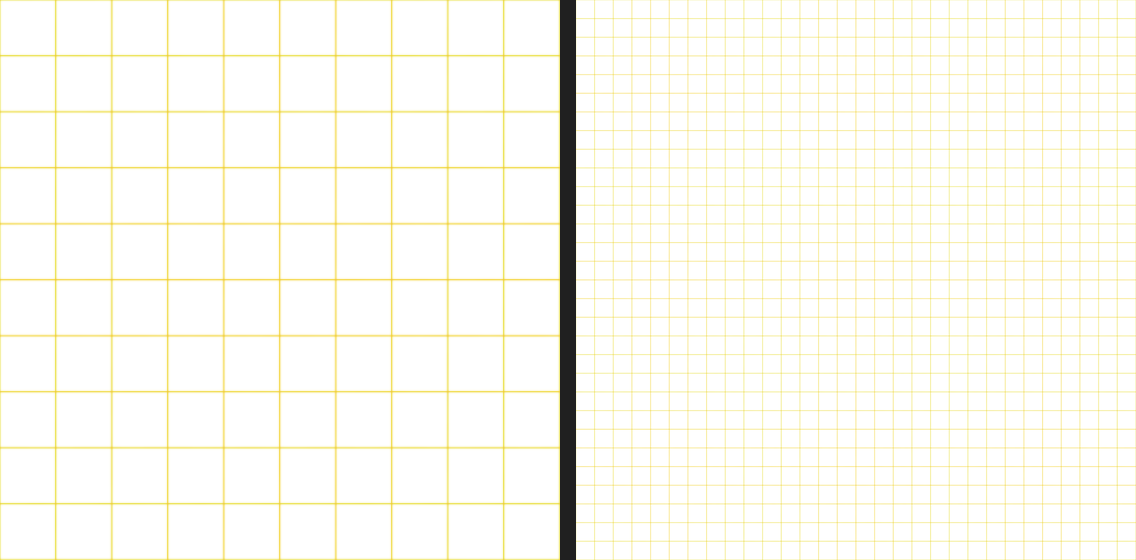
Left, the tile; right, the same tile 3 across and 3 down.
Write a Shadertoy shader that draws this pattern.

```glsl
// Square grid of thin yellow lines on white, alternating crisp and soft, with golden crossings.

const float CELLS = 10.0;                        // repeats across and down (even, so it tiles)
const vec2 SHIFT = vec2(-0.0005, 0.0005);        // small offset of the whole grid
const float CRISP_HALF = 0.0013;                 // half widths, in canvas units
const float SOFT_HALF = 0.0018;
const float CRISP_INK = 0.97;                    // line strengths
const float SOFT_INK = 0.74;
const float HALO_RADIUS = 0.0027;
const float HALO_INK = 0.28;
const float WEAR = 0.06;                         // fading along the lines
const vec3 PAPER = vec3(1.0);
const vec3 LEMON = vec3(0.92, 0.89, 0.33);
const vec3 GOLD = vec3(0.96, 0.85, 0.31);
const vec3 CROSSING = vec3(0.95, 0.78, 0.22);
const float TAU = 6.2831853;

// Share of a pixel covered by a band around zero
float bandCoverage(float x, float halfWidth, float pixel) {
    return clamp((x + halfWidth) / pixel + 0.5, 0.0, 1.0)
         - clamp((x - halfWidth) / pixel + 0.5, 0.0, 1.0);
}

// Layered sines with whole periods, so the wear wraps around the canvas
float wear(float along, float line) {
    float phase = TAU * line / CELLS;
    return 0.6 * sin(TAU * 7.0 * along + 3.0 * phase)
         + 0.4 * sin(TAU * 17.0 * along - 4.0 * phase);
}

// Ink of the nearest line: x = amount, y = warmth of its hue
vec2 lineInk(float across, float along, float pixel) {
    float line = floor(across * CELLS + 0.5);
    float offset = across - line / CELLS;
    float crisp = mod(line, 2.0);
    float core = bandCoverage(offset, mix(SOFT_HALF, CRISP_HALF, crisp), pixel);
    core *= mix(SOFT_INK, CRISP_INK, crisp);
    float halo = HALO_INK * exp(-pow(offset / HALO_RADIUS, 2.0));
    float fade = 1.0 - WEAR * (0.5 + 0.5 * wear(along, line));
    float warmth = 0.5 - 0.5 * cos(TAU * line / CELLS);
    return vec2(max(core, halo) * fade, warmth);
}

void mainImage(out vec4 fragColor, in vec2 fragCoord) {
    vec2 uv = fragCoord / iResolution.xy - SHIFT;
    vec2 pixel = 1.0 / iResolution.xy;

    vec2 vertical = lineInk(uv.x, uv.y, pixel.x);
    vec2 horizontal = lineInk(uv.y, uv.x, pixel.y);

    // Lay one set of lines over the other
    vec3 color = mix(PAPER, mix(LEMON, GOLD, vertical.y), vertical.x);
    color = mix(color, mix(LEMON, GOLD, horizontal.y), horizontal.x);

    // Deepen the ink where lines cross
    color = mix(color, CROSSING, vertical.x * horizontal.x);

    fragColor = vec4(color, 1.0);
}
```
